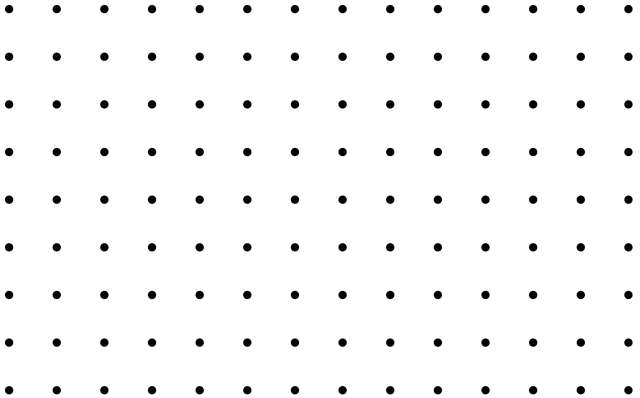
Write a WebGL 2 fragment shader that draws this pattern.

```glsl
#version 300 es
precision highp float;
// Draws a regular square grid of small black dots on white, 14 across and 9 down.

uniform vec2 u_resolution;
out vec4 fragColor;

const vec3 PAPER = vec3(1.0);
const vec3 INK = vec3(0.005);

// Lengths in canvas heights
const float SPACING = 0.1197;
const float DOT_RADIUS = 0.0104;
const vec2 FIRST_DOT = vec2(0.0229, 0.0229);  // from the top left corner

// Signed distance to the nearest dot of an endless square grid
float dotGrid(vec2 p, float spacing, float radius) {
    vec2 cell = (fract(p / spacing + 0.5) - 0.5) * spacing;
    return length(cell) - radius;
}

// Coverage of a shape, with an edge about one pixel wide
float fill(float dist, float pixel) {
    return 1.0 - smoothstep(-0.7 * pixel, 0.7 * pixel, dist);
}

void main() {
    float pixel = 1.0 / u_resolution.y;
    vec2 fromTopLeft = vec2(gl_FragCoord.x, u_resolution.y - gl_FragCoord.y) * pixel;

    float dist = dotGrid(fromTopLeft - FIRST_DOT, SPACING, DOT_RADIUS);
    fragColor = vec4(mix(PAPER, INK, fill(dist, pixel)), 1.0);
}
```
